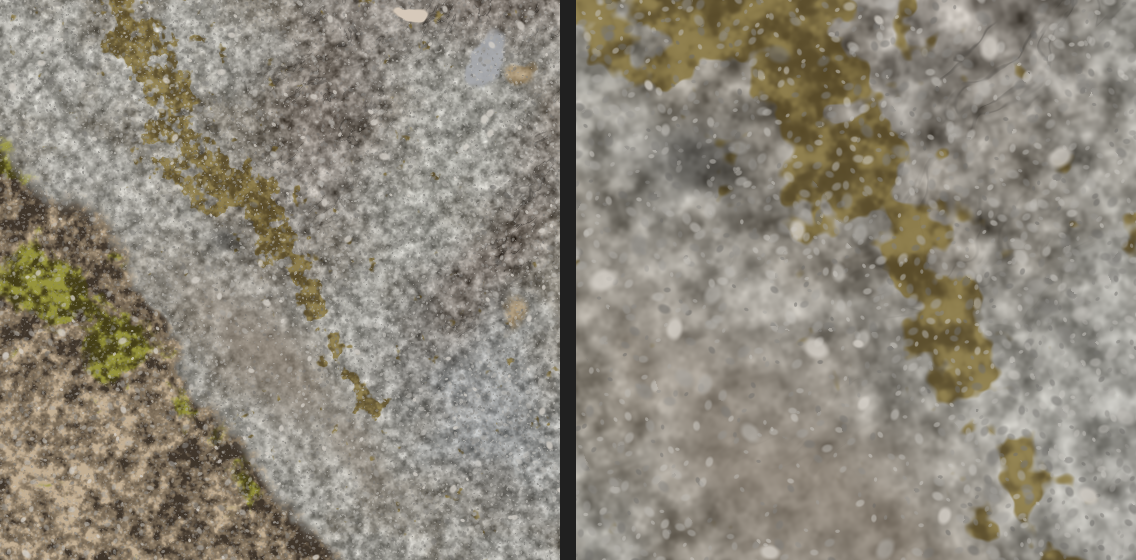
Left: the whole. Right: its middle third, enlarged.
A Shadertoy shader for this texture:

```glsl
float hash(vec2 p) {
    vec3 q = fract(p.xyx * 0.1031);
    q += dot(q, q.yzx + 33.33);
    return fract((q.x + q.y) * q.z);
}

float noise(vec2 p) {
    vec2 i = floor(p), f = fract(p);
    f = f * f * (3.0 - 2.0 * f);
    return mix(mix(hash(i), hash(i + vec2(1, 0)), f.x),
               mix(hash(i + vec2(0, 1)), hash(i + vec2(1, 1)), f.x), f.y);
}

float fbm(vec2 p, int octaves) {
    float sum = 0.0, weight = 0.5, total = 0.0;
    for (int i = 0; i < octaves; i++) {
        sum += weight * noise(p);
        total += weight;
        weight *= 0.6;
        p = mat2(1.6, 1.2, -1.2, 1.6) * p + 17.3;
    }
    return sum / total;
}

vec2 rotate(vec2 p, float angle) {
    float c = cos(angle), s = sin(angle);
    return vec2(c * p.x + s * p.y, c * p.y - s * p.x);
}

// Soft elliptical area, 1 at its centre
float patchAt(vec2 p, vec2 centre, vec2 radii, float angle) {
    vec2 q = rotate(p - centre, angle) / radii;
    return exp(-dot(q, q));
}

float segmentDistance(vec2 p, vec2 a, vec2 b) {
    vec2 ab = b - a;
    return length(p - a - ab * clamp(dot(p - a, ab) / dot(ab, ab), 0.0, 1.0));
}

// Scattered stones: x is coverage, y is a random tone
vec2 pebbles(vec2 p, float density) {
    vec2 result = vec2(0.0);
    for (int k = 0; k < 9; k++) {
        vec2 id = floor(p) + vec2(k % 3, k / 3) - 1.0;
        if (hash(id + 7.1) > density) continue;
        vec2 jitter = vec2(hash(id + 31.7), hash(id + 53.9));
        vec2 d = rotate(p - id - jitter, 6.28 * hash(id + 71.3));
        float radius = mix(0.25, 0.7, pow(hash(id + 91.1), 2.0));
        float cover = 1.0 - smoothstep(0.45 * radius, radius, length(d * vec2(1.0, 1.4)));
        if (cover > result.x) result = vec2(cover, hash(id + 113.5));
    }
    return result;
}

// Wash of gravel, silt and weathered rock
vec3 groundColour(vec2 p, float silt, float rock, float grain, float streak) {
    float broad = fbm(p * 9.0 + 4.0, 4);
    vec3 c = mix(vec3(0.53, 0.51, 0.47), vec3(0.64, 0.635, 0.61), smoothstep(0.25, 0.6, broad));
    c = mix(c, vec3(0.55, 0.565, 0.58), 0.7 * patchAt(p, vec2(0.87, 0.27), vec2(0.13, 0.2), 0.5));
    c = mix(c, vec3(0.63, 0.63, 0.605), 0.7 * patchAt(p, vec2(0.78, 0.68), vec2(0.1, 0.22), -0.5));
    c = mix(c, vec3(0.55, 0.51, 0.46), 0.85 * silt);
    c = mix(c, vec3(0.46, 0.425, 0.395), 0.8 * rock);
    c += (grain - 0.5) * mix(0.62, 0.25, silt);
    c += (streak - 0.5) * mix(0.12, 0.4, rock);
    return c;
}

// Dry grass and soil with bright green tufts
vec3 bankColour(vec2 p, float grain, float rim) {
    float straw = patchAt(p, vec2(0.15, 0.18), vec2(0.14, 0.15), 0.3)
                + 0.6 * patchAt(p, vec2(0.03, 0.58), vec2(0.09, 0.06), 0.0);
    float clumps = fbm(p * 22.0 + 9.0, 4);
    float level = 0.42 + (grain - 0.5) * 1.5 + (clumps - 0.5) * 1.1 + 0.22 * straw - 0.2 * rim;
    vec3 c = mix(vec3(0.25, 0.21, 0.17), vec3(0.49, 0.43, 0.35), smoothstep(0.0, 0.45, level));
    c = mix(c, vec3(0.77, 0.69, 0.58), smoothstep(0.4, 0.95, level));
    float green = patchAt(p, vec2(0.09, 0.49), vec2(0.11, 0.07), -0.4)
                + patchAt(p, vec2(0.20, 0.37), vec2(0.06, 0.06), 0.0)
                + 0.8 * patchAt(p, vec2(0.03, 0.71), vec2(0.08, 0.035), -0.5)
                + 0.4 * patchAt(p, vec2(0.42, 0.17), vec2(0.16, 0.05), -0.9);
    vec3 tuft = mix(vec3(0.27, 0.25, 0.08), vec3(0.57, 0.57, 0.2), smoothstep(0.2, 0.8, level));
    return mix(c, tuft, 0.9 * smoothstep(0.35, 0.65, green + (clumps - 0.5) * 1.4));
}

void mainImage(out vec4 fragColor, in vec2 fragCoord) {
    vec2 uv = fragCoord / iResolution.xy;
    vec2 p = uv + 0.07 * (vec2(fbm(uv * 12.0, 4), fbm(uv * 12.0 + 40.0, 4)) - 0.5);
    float grain = fbm(uv * 75.0, 3);
    float streak = fbm(rotate(p, 0.8) * vec2(18.0, 42.0), 4);

    // Areas of the slope
    float silt = max(patchAt(p, vec2(0.47, 0.37), vec2(0.21, 0.07), -0.85),
                     0.7 * patchAt(p, vec2(0.63, 0.2), vec2(0.14, 0.04), -0.8));
    float rock = patchAt(p, vec2(0.58, 0.79), vec2(0.11, 0.24), -0.2)
               + patchAt(p, vec2(0.88, 0.52), vec2(0.19, 0.06), 0.8)
               + patchAt(p, vec2(0.9, 1.0), vec2(0.26, 0.08), 0.0)
               + 0.7 * patchAt(p, vec2(0.98, 0.75), vec2(0.06, 0.14), -0.3);
    rock = clamp(rock, 0.0, 1.0);
    vec3 colour = groundColour(p, silt, rock, grain, streak);

    // Dark cracks in the rock
    float crack = 1.0 - smoothstep(0.0, 0.05, abs(streak - 0.4));
    colour *= 1.0 - 0.28 * crack * rock * smoothstep(0.4, 0.6, noise(uv * 30.0));

    // Olive moss along the drainage line
    float line = min(segmentDistance(p, vec2(0.22, 1.02), vec2(0.31, 0.78)),
                     segmentDistance(p, vec2(0.35, 0.7), vec2(0.47, 0.64)));
    line = min(line, segmentDistance(p, vec2(0.47, 0.64), vec2(0.56, 0.44)) + 0.012);
    line = min(line, segmentDistance(p, vec2(0.56, 0.44), vec2(0.66, 0.27)) + 0.02);
    float moss = smoothstep(0.4, 0.62, exp(-line * line / 0.0022) + (fbm(uv * 45.0 + 8.0, 3) - 0.55) * 1.9);
    vec3 mossColour = mix(vec3(0.35, 0.29, 0.14), vec3(0.54, 0.47, 0.25), smoothstep(0.3, 0.7, grain));
    colour = mix(colour, mossColour, 0.85 * moss);
    colour *= 1.0 - 0.4 * patchAt(p, vec2(0.41, 0.575), vec2(0.035, 0.02), -0.5);

    // Pale slab and ochre outcrops
    float slab = patchAt(p, vec2(0.87, 0.9), vec2(0.035, 0.06), -0.2);
    float ochre = patchAt(p, vec2(0.93, 0.86), vec2(0.032, 0.03), 0.3)
                + 0.8 * patchAt(p, vec2(0.91, 0.43), vec2(0.025, 0.04), 0.0);
    colour = mix(colour, vec3(0.65, 0.66, 0.68), 0.9 * smoothstep(0.3, 0.55, slab));
    colour = mix(colour, vec3(0.63, 0.54, 0.4) + 0.3 * (grain - 0.5), 0.8 * smoothstep(0.3, 0.7, ochre));

    // Lower bank with a shaded, ragged edge
    float bulge = 0.1 * exp(-pow((p.x - 0.2) / 0.09, 2.0));
    float depth = 0.63 * (0.74 - 1.23 * p.x + bulge - p.y) + 0.03 * (grain - 0.5);
    float rim = exp(-pow((depth - 0.02) / 0.035, 2.0));
    float bank = smoothstep(-0.012, 0.018, depth);
    colour = mix(colour, bankColour(p, grain, rim), bank);

    // Gravel in two sizes, then sparse white stones
    float cover = mix(0.75, 0.2, max(silt, 0.6 * rock));
    vec2 fine = pebbles(uv * 140.0, cover);
    vec2 coarse = pebbles(uv * 75.0 + 20.0, 0.35 * cover);
    vec2 white = pebbles(uv * 60.0 + 50.0, 0.05);
    vec3 stone = vec3(0.69, 0.68, 0.66);
    colour = mix(colour, stone * mix(0.62, 1.16, fine.y), 0.55 * fine.x * (1.0 - 0.35 * bank));
    colour = mix(colour, stone * mix(0.65, 1.18, coarse.y), 0.55 * coarse.x);
    colour = mix(colour, vec3(0.84, 0.82, 0.79), 0.75 * white.x * step(0.3, white.y));
    float boulder = patchAt(p, vec2(0.725, 0.985), vec2(0.03, 0.018), 0.2);
    colour = mix(colour, vec3(0.84, 0.79, 0.73), smoothstep(0.35, 0.55, boulder));

    fragColor = vec4(clamp(colour, 0.0, 1.0), 1.0);
}
```
